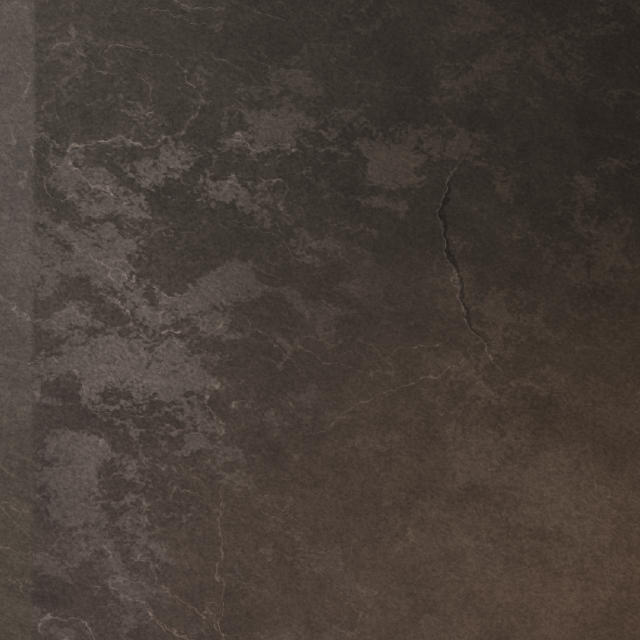
This texture is drawn by a WebGL 1 fragment shader. Its source:

```glsl
precision highp float;
// Worn dark brown leather: a soft four-corner tint, a paler strip on the left,
// ragged dusty scuffs from rough fractal noise, and hair-thin pale cracks along
// noise contours and a few wandering creases, all under a fine pebbled grain.
uniform vec2 u_resolution;

float hash(vec2 p) {
  vec3 q = fract(vec3(p.xyx) * 0.1031);
  q += dot(q, q.yzx + 33.33);
  return fract((q.x + q.y) * q.z);
}

float noise(vec2 p) {
  vec2 i = floor(p), f = fract(p);
  f = f * f * (3.0 - 2.0 * f);
  return mix(mix(hash(i), hash(i + vec2(1.0, 0.0)), f.x),
             mix(hash(i + vec2(0.0, 1.0)), hash(i + 1.0), f.x), f.y);
}

// Fractal noise; a larger gain gives a rougher result
float fbm(vec2 p, float gain) {
  float sum = 0.0, amp = 1.0, total = 0.0;
  for (int i = 0; i < 6; i++) {
    sum += amp * noise(p);
    total += amp;
    p = mat2(1.6, 1.2, -1.2, 1.6) * p + 17.3;
    amp *= gain;
  }
  return sum / total;
}

mat2 rotation(float a) {
  return mat2(cos(a), sin(a), -sin(a), cos(a));
}

// Soft elliptical region: 1 at its centre, fading outwards
float region(vec2 p, vec2 centre, vec2 size) {
  vec2 d = (p - centre) / size;
  return exp(-dot(d, d));
}

// Contour line of even width (p in noise cells), broken into short pieces
float veins(vec2 p, float width) {
  float n = noise(p);
  vec2 slope = vec2(noise(p + vec2(0.02, 0.0)), noise(p + vec2(0.0, 0.02))) - n;
  float dist = abs(n - 0.5) / (length(slope) / 0.02 + 0.15);
  float pieces = smoothstep(0.52, 0.75, noise(p * 0.83 + 41.0));
  return (1.0 - smoothstep(width * 0.2, width, dist)) * pieces;
}

// Crease at a signed offset from its path, visible between two positions
float crease(float offset, float along, float from, float to, float width) {
  float ends = smoothstep(from, from + 0.06, along) * (1.0 - smoothstep(to - 0.06, to, along));
  return (1.0 - smoothstep(width * 0.2, width, abs(offset))) * ends;
}

void main() {
  vec2 uv = gl_FragCoord.xy / u_resolution;
  vec2 warp = vec2(fbm(uv * 10.0, 0.6), fbm(uv * 10.0 + 50.0, 0.6)) - 0.5;
  vec2 p = uv + warp * 0.08;

  // Base tint: cool and lighter at left, near black top right, warm bottom right
  vec3 bottom = mix(vec3(0.275, 0.24, 0.225), vec3(0.315, 0.252, 0.208), uv.x);
  vec3 top = mix(vec3(0.285, 0.258, 0.236), vec3(0.165, 0.145, 0.125), uv.x);
  vec3 colour = mix(bottom, top, smoothstep(0.05, 0.8, uv.y));
  colour *= 1.0 + 0.35 * (fbm(uv * 14.0, 0.75) - 0.5);

  // Wear gathers at left, along an upper band, by the crease and in the corner
  float wear = region(uv, vec2(0.2, 0.45), vec2(0.17, 0.36));
  wear += 0.55 * region(uv, vec2(0.42, 0.74), vec2(0.34, 0.09));
  wear += 0.5 * region(uv, vec2(0.77, 0.42), vec2(0.07, 0.16));
  wear += 0.5 * region(uv, vec2(0.86, 0.2), vec2(0.26, 0.16));
  wear = min(wear, 1.0);

  // Scuffs: ragged clumps that crumble into specks at their edges
  vec2 slanted = rotation(0.3) * p;
  float dust = fbm(slanted * vec2(11.0, 19.0) + 3.0, 0.72);
  float speckle = noise(uv * vec2(200.0, 250.0));
  float scuff = smoothstep(0.47, 0.61, dust + 0.1 * wear - 0.07 + 0.15 * (speckle - 0.5));
  vec3 dustColour = mix(vec3(0.43, 0.39, 0.37), vec3(0.34, 0.285, 0.245), smoothstep(0.2, 0.85, uv.x));
  colour = mix(colour, dustColour, scuff * (0.25 + 0.45 * wear));

  // Paler strip with a soft seam at the left edge
  float strip = 1.0 - smoothstep(0.05, 0.06, uv.x + 0.006 * (1.0 - uv.y));
  vec3 stripColour = mix(vec3(0.31, 0.28, 0.245), vec3(0.365, 0.335, 0.315), smoothstep(0.1, 0.7, uv.y));
  stripColour *= 0.82 + 0.36 * fbm(uv * vec2(30.0, 40.0), 0.75);
  colour = mix(colour, stripColour, strip * 0.75);

  // Short slanted wrinkles in two sizes, stronger at left
  vec2 wrinkle = rotation(0.4) * (uv + warp * 0.09);
  float leftness = 1.0 - smoothstep(0.1, 0.7, uv.x);
  float cracks = veins(wrinkle * vec2(9.0, 21.0), 0.04) * (0.2 + 0.45 * leftness);
  cracks += veins(wrinkle * vec2(22.0, 48.0) + 7.0, 0.075) * (0.15 + 0.35 * leftness);

  // Long creases: a curved upright, a lower upright and three diagonals
  float bend = uv.y - 0.63;
  float upright = p.x - 0.692 - 1.6 * bend * bend + 0.12 * min(bend, 0.0);
  cracks += 0.45 * crease(upright, uv.y, 0.38, 0.78, 0.0026);
  cracks += 0.5 * crease(p.x - 0.355, uv.y, -0.1, 0.28, 0.0024);
  cracks += 0.4 * crease(p.y - 0.31 - 0.5 * (uv.x - 0.45), uv.x, 0.43, 0.76, 0.0022);
  cracks += 0.4 * crease(p.y - 0.42 - 0.45 * (uv.x - 0.57), uv.x, 0.55, 0.74, 0.002);
  cracks += 0.45 * crease(p.y - 0.57 + 0.9 * (uv.x - 0.3), uv.x, 0.28, 0.5, 0.0022);
  colour *= 1.0 - 0.25 * crease(upright - 0.005, uv.y, 0.45, 0.75, 0.005);
  cracks *= 0.35 + 1.1 * speckle;
  colour += vec3(0.15, 0.135, 0.125) * min(cracks, 1.0);

  // Fine pebbled grain, strongest where the surface is pale
  float pebble = noise(rotation(0.5) * uv * vec2(210.0, 290.0)) - 0.5;
  float grit = noise(uv * 430.0 + 9.0) - 0.5;
  colour *= 1.01 + (0.14 + 0.1 * wear) * pebble + 0.15 * grit;

  gl_FragColor = vec4(colour, 1.0);
}
```
